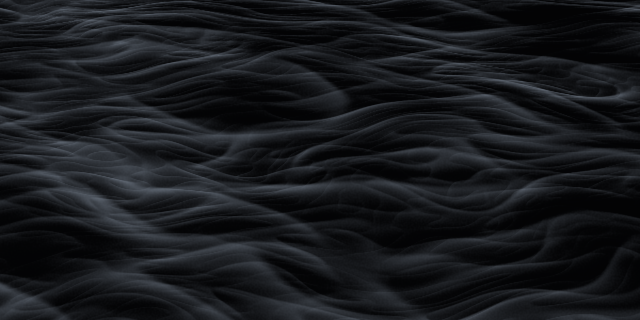
Reproduce this texture procedurally as a Shadertoy shader.

```glsl
// Dark rippled water seen at a low angle, receding towards the top.
// Ridged noise, warped by layered sines, gives the crests; each crest is lit
// on its near face and falls off softly below, over broad swells and grain.

const vec3  TINT        = vec3(0.93, 1.01, 1.11); // cool grey sheen
const vec3  DEEP        = vec3(0.009, 0.010, 0.015);
const float NEAR_ROW    = 0.17;   // wave height at the bottom
const float ROW_SHRINK  = 0.13;   // loss of wave height up to the top
const float NEAR_LENGTH = 0.52;   // crest length at the bottom
const float FAR_LENGTH  = 0.32;   // crest length at the top
const float SHARPNESS   = 6.0;    // narrowness of the crests
const float FACE_STEP   = 0.05;   // distance used to find the near face
const float GAIN        = 1.25;
const float BLACK_POINT = 0.024;
const float GRAIN       = 0.018;

float hash(vec2 p) {
    vec3 q = fract(vec3(p.xyx) * 0.1031);
    q += dot(q, q.yzx + 33.33);
    return fract((q.x + q.y) * q.z);
}

float cornerSlope(vec2 cell, vec2 offset) {
    float angle = 6.2832 * hash(cell);
    return dot(vec2(cos(angle), sin(angle)), offset);
}

// Gradient noise, about -0.7 to 0.7
float noise(vec2 p) {
    vec2 i = floor(p), f = fract(p);
    vec2 u = f * f * f * (f * (f * 6.0 - 15.0) + 10.0);
    vec2 e = vec2(0.0, 1.0);
    float low  = mix(cornerSlope(i, f), cornerSlope(i + e.yx, f - e.yx), u.x);
    float high = mix(cornerSlope(i + e.xy, f - e.xy), cornerSlope(i + e.yy, f - e.yy), u.x);
    return mix(low, high, u.y);
}

// Distance in height from the nearest crest line, rounded at the line
float fall(vec2 p) {
    float n = noise(p);
    return sqrt(n * n + 0.0005);
}

// Bright crest line with a dark far side and a soft near face
float crest(vec2 p) {
    vec2 stepUp = vec2(0.0, FACE_STEP);
    float rise = fall(p - stepUp) - fall(p + stepUp);
    float face = smoothstep(-0.06, 0.09, rise);
    return face * exp(-SHARPNESS * fall(p));
}

// Canvas position to water surface position, in wave cells
vec2 waterPlane(vec2 uv) {
    float row = -log(1.0 - uv.y * ROW_SHRINK / NEAR_ROW) / ROW_SHRINK;
    return vec2((uv.x - 1.0) / mix(NEAR_LENGTH, FAR_LENGTH, uv.y), row);
}

// Layered sines bend the rows into arcs
vec2 bend(vec2 p) {
    float lift = 0.30 * sin(1.5 * p.x + 0.7 * p.y)
               + 0.18 * sin(2.7 * p.x - 1.1 * p.y + 1.3)
               + 0.09 * sin(5.3 * p.x + 1.9 * p.y + 4.0);
    float drift = 0.25 * sin(1.3 * p.y + 0.8 * p.x + 2.0);
    return p + vec2(drift, lift);
}

// Shears the rows, then scales them: positive tilt runs down to the right
vec2 layer(vec2 p, float tilt, vec2 frequency, float seed) {
    return vec2(p.x, p.y + tilt * p.x) * frequency + seed;
}

void mainImage(out vec4 fragColor, in vec2 fragCoord) {
    vec2 uv = fragCoord / iResolution.y;
    vec2 p = bend(waterPlane(uv));

    // Broad swells set where light gathers
    float swell = noise(layer(p, 0.8, vec2(0.45, 0.38), 71.3))
                + 0.6 * noise(layer(p, -0.2, vec2(0.7, 0.8), 23.7));
    float gather = clamp(1.0 + 1.3 * swell, 0.35, 1.8);

    // Crests from long diagonal swells down to small ripples
    float light = 0.19 * crest(layer(p, 0.75, vec2(0.55, 0.60), 11.2));
    light += 0.17 * gather * crest(layer(p, -0.35, vec2(0.85, 1.0), 37.9));
    light += 0.11 * gather * crest(layer(p, 0.25, vec2(1.6, 1.8), 53.4));
    light += 0.05 * gather * crest(layer(p, -0.5, vec2(3.2, 3.6), 97.1));

    // Sheen, fine streaks along the rows, and grain
    light += 0.07 * swell;
    light += 0.030 * noise(layer(p, 0.15, vec2(2.2, 5.5), 131.0));
    light += GRAIN * noise(uv * 150.0);
    light -= 0.012 * (uv.x - 1.0);

    // Soft toe keeps the troughs near black
    float tone = GAIN * light - BLACK_POINT;
    tone = 0.5 * (tone + sqrt(tone * tone + 0.0004));
    tone = tone / (1.0 + 0.5 * tone);
    fragColor = vec4(DEEP + TINT * tone, 1.0);
}
```
